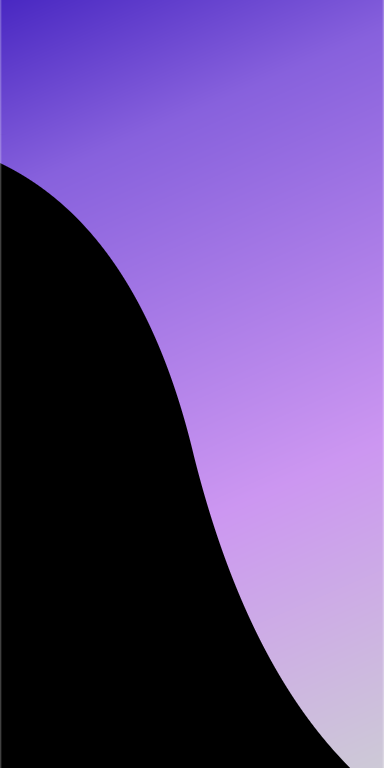
Write a Shadertoy shader that draws this background.

```glsl
// A black hill falls in an S-curve across a violet to pink to grey sky.
// The sky is a tilted four-stop gradient; the hill edge is two joined
// quadratic Bezier arcs, solved for x at each height and antialiased.

// Layout space: x runs 0..1 rightward, y runs 0..2 downward.
const vec2 LAYOUT = vec2(1.0, 2.0);

// Hill outline: crest arc, inflection, foot arc
const vec2 CREST      = vec2(0.000, 0.4245);
const vec2 CREST_PULL = vec2(0.365, 0.599);
const vec2 INFLECTION = vec2(0.505, 1.1875);
const vec2 FOOT_PULL  = vec2(0.641, 1.729);
const vec2 FOOT       = vec2(0.912, 2.000);

// Sky gradient
const vec2  SKY_DIRECTION = vec2(0.40, 0.92);
const float VIOLET_STOP   = 0.21;
const float PINK_STOP     = 0.65;
const vec3  INDIGO = vec3(0.285, 0.155, 0.760);
const vec3  VIOLET = vec3(0.530, 0.380, 0.865);
const vec3  PINK   = vec3(0.800, 0.590, 0.945);
const vec3  GREY   = vec3(0.805, 0.790, 0.840);
const vec3  HILL   = vec3(0.0);

// Pale hairline along both sides
const float RIM_WIDTH    = 0.0035;
const float RIM_STRENGTH = 0.25;

vec3 skyColor(vec2 p) {
    float t = dot(p, SKY_DIRECTION) / dot(LAYOUT, SKY_DIRECTION);
    vec3 color = mix(INDIGO, VIOLET, clamp(t / VIOLET_STOP, 0.0, 1.0));
    color = mix(color, PINK, clamp((t - VIOLET_STOP) / (PINK_STOP - VIOLET_STOP), 0.0, 1.0));
    return mix(color, GREY, clamp((t - PINK_STOP) / (1.0 - PINK_STOP), 0.0, 1.0));
}

// Approximate signed distance to an arc that is monotonic in y
float arcDistance(vec2 p, vec2 start, vec2 pull, vec2 end) {
    vec2 bend = start - 2.0 * pull + end;
    vec2 run = pull - start;
    float dy = p.y - start.y;
    float t = dy / (run.y + sqrt(max(run.y * run.y + bend.y * dy, 0.0)));
    float edgeX = start.x + t * (2.0 * run.x + t * bend.x);
    vec2 tangent = run + t * bend;
    return (p.x - edgeX) * abs(tangent.y) / max(length(tangent), 1e-4);
}

float hillDistance(vec2 p) {
    return p.y < INFLECTION.y
        ? arcDistance(p, CREST, CREST_PULL, INFLECTION)
        : arcDistance(p, INFLECTION, FOOT_PULL, FOOT);
}

void mainImage(out vec4 fragColor, in vec2 fragCoord) {
    vec2 uv = fragCoord / iResolution.xy;
    vec2 p = vec2(uv.x, 1.0 - uv.y) * LAYOUT;
    float pixel = LAYOUT.y / iResolution.y;

    // Sky behind the hill
    float skyCover = clamp(hillDistance(p) / pixel + 0.5, 0.0, 1.0);
    vec3 color = mix(HILL, skyColor(p), skyCover);

    // Side hairlines
    float sideDistance = min(p.x, 1.0 - p.x);
    float rim = clamp((RIM_WIDTH - sideDistance) / pixel + 0.5, 0.0, 1.0);
    color = mix(color, vec3(1.0), RIM_STRENGTH * rim);

    fragColor = vec4(color, 1.0);
}
```
